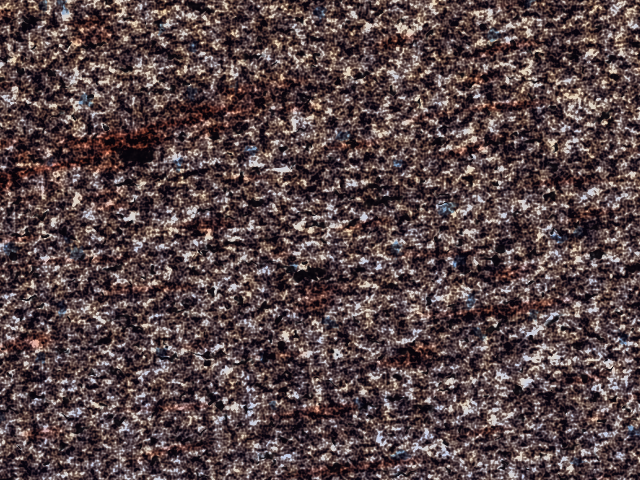
Write a Shadertoy shader that draws this texture.

```glsl
vec2 hash2(vec2 p) {
    vec3 h = fract(p.xyx * vec3(0.1031, 0.1030, 0.0973));
    h += dot(h, h.yzx + 33.33);
    return fract((h.xx + h.yz) * h.zy);
}

float cornerSlope(vec2 cell, vec2 offset) {
    float angle = 6.2832 * hash2(cell).x;
    return dot(vec2(cos(angle), sin(angle)), offset);
}

// Gradient noise scaled to a spread of about one
float noise(vec2 p) {
    vec2 i = floor(p), f = p - i, e = vec2(0, 1);
    vec2 u = f * f * f * (f * (f * 6.0 - 15.0) + 10.0);
    float low = mix(cornerSlope(i, f), cornerSlope(i + e.yx, f - e.yx), u.x);
    float high = mix(cornerSlope(i + e.xy, f - e.xy), cornerSlope(i + 1.0, f - 1.0), u.x);
    return 4.6 * mix(low, high, u.y);
}

mat2 rotation(float a) {
    return mat2(cos(a), -sin(a), sin(a), cos(a));
}

// Coverage by randomly sized and turned ellipses, at most one per grid cell
float scatter(vec2 p, float cellSize, float chance, vec2 radii, float turn, float seed) {
    float soft = max(0.0022, 0.8 / iResolution.y);
    float cover = 0.0;
    vec2 home = floor(p / cellSize);
    for (int y = -1; y <= 1; y++)
    for (int x = -1; x <= 1; x++) {
        vec2 cell = home + vec2(x, y);
        vec2 place = hash2(cell + seed);
        vec2 kind = hash2(cell + seed + 57.3);
        vec2 shape = hash2(cell + seed + 91.7);
        if (kind.x > chance) continue;
        vec2 r = radii * mix(vec2(0.5), vec2(1.4), shape);
        vec2 d = rotation(0.12 + turn * (kind.y - 0.5)) * (p - (cell + place) * cellSize);
        float edge = (length(d / r) - 1.0) * min(r.x, r.y);
        cover = max(cover, 1.0 - smoothstep(-soft, soft, edge));
    }
    return cover;
}

vec3 mineralColor(float tone) {
    vec3 ramp[7] = vec3[7](
        vec3(0.03, 0.015, 0.05), vec3(0.11, 0.07, 0.11), vec3(0.23, 0.15, 0.16),
        vec3(0.34, 0.25, 0.25), vec3(0.46, 0.38, 0.36), vec3(0.62, 0.55, 0.53),
        vec3(0.85, 0.83, 0.82));
    float t = clamp(3.0 + tone / 0.6, 0.0, 6.0);
    int i = min(int(t), 5);
    return mix(ramp[i], ramp[i + 1], t - float(i));
}

void mainImage(out vec4 fragColor, in vec2 fragCoord) {
    vec2 p = fragCoord / iResolution.y;
    vec2 bed = rotation(0.12) * p;
    vec2 rough = p + 0.003 * vec2(noise(p * 75.0), noise(p * 75.0 + 31.0));

    // Speckled groundmass, slightly drawn out along the bedding
    float tone = 0.28 * noise(bed * vec2(9, 17) + 5.0)
               + 0.62 * noise(bed * vec2(42, 62) + 13.0)
               + 0.52 * noise(bed * vec2(90, 115) + 27.0)
               + 0.50 * noise(p * 185.0 + 41.0);

    // Pale crystals
    float crystals = scatter(rough, 0.05, 0.32, vec2(0.012, 0.008), 3.0, 11.0);
    float needles = scatter(p, 0.11, 0.25, vec2(0.016, 0.0018), 2.0, 23.0);
    tone += 1.3 * crystals + 0.9 * needles - 0.03;

    // Rusty seam and fainter stained streaks
    float across = p.y - 0.62 - 0.32 * p.x + 0.012 * noise(bed * vec2(12, 30));
    float seam = exp(-across * across / 0.0008) * (1.0 - smoothstep(0.4, 0.65, p.x));
    float streaks = smoothstep(1.1, 2.4, noise(bed * vec2(5, 24) + 70.0));
    float stain = max(seam, 0.6 * streaks);
    tone -= 1.1 * stain;

    vec3 color = mineralColor(tone);
    color *= mix(vec3(1), vec3(1.1, 0.72, 0.62), stain);

    // Warm and cool drift, with scattered slate blue grains
    float drift = 0.03 * noise(p * 28.0 + 83.0) + 0.05 * (p.y - 0.5);
    color *= 1.0 + drift * vec3(1, 0.2, -1.4);
    float slate = scatter(rough, 0.12, 0.4, vec2(0.015, 0.011), 3.0, 37.0);
    color = mix(color, color * vec3(0.5, 0.68, 0.85) + vec3(0.01, 0.02, 0.04), 0.8 * slate);

    // Opaque lenses and specks
    float opaque = scatter(rough, 0.25, 0.28, vec2(0.042, 0.01), 0.3, 43.0);
    opaque = max(opaque, scatter(rough, 0.065, 0.4, vec2(0.017, 0.0045), 0.8, 59.0));
    opaque = max(opaque, scatter(rough, 0.035, 0.3, vec2(0.006, 0.0045), 2.0, 71.0));
    color = mix(color, vec3(0.025, 0.015, 0.04), 0.93 * opaque);

    fragColor = vec4(clamp(color, 0.0, 1.0), 1.0);
}
```
